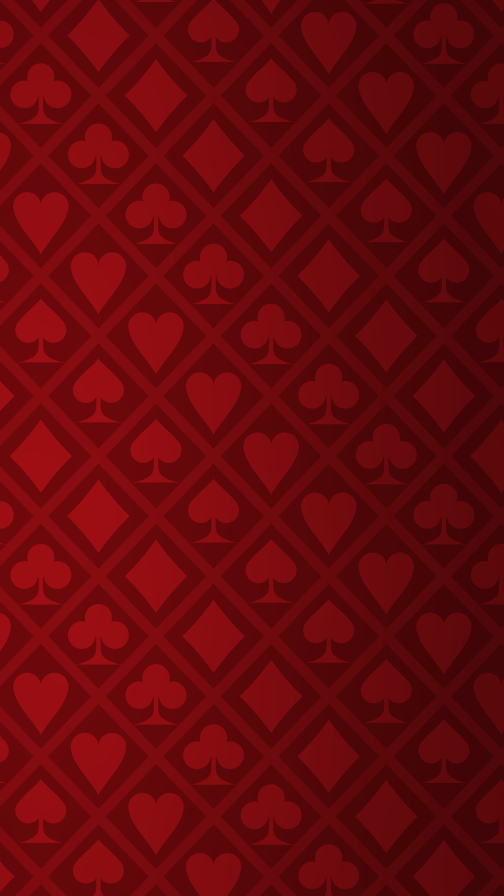
Write a Shadertoy shader that draws this pattern.

```glsl
// Lengths in canvas heights
const vec2 CELL = vec2(0.1285, 0.1341);     // diagonals of one lozenge
const vec2 ORIGIN = vec2(0.0456, 0.491);    // centre of a diamond cell
const float LINE_HALF = 0.0058;

const vec3 FIELD_COLOR = vec3(0.365, 0.028, 0.038);
const vec3 LINE_COLOR = vec3(0.455, 0.040, 0.054);
const vec3 SUIT_COLOR = vec3(0.525, 0.047, 0.064);

const vec2 LIGHT_CENTER = vec2(0.08, 0.42); // in canvas fractions
const float LIGHT_PEAK = 1.18;
const float LIGHT_FALL = 0.50;
const float MOTTLE = 0.025;

// Lengths in cell heights
const vec2 DIAMOND_HALF = vec2(0.26, 0.305);
const float FOOT_HALF = 0.18;
const float STEM_HALF = 0.018;

float circle(vec2 p, vec2 center, float radius) {
    return length(p - center) - radius;
}

// Two round lobes resting on y = 0, tapering down to a point
float pointedLobes(vec2 p, float lobe, float depth) {
    p.x = abs(p.x);
    float t = clamp(1.0 + p.y / depth, 0.0, 1.0);
    float halfWidth = 2.0 * lobe * t * (1.0 + t - t * t);
    float taper = max((p.x - halfWidth) * 0.8, max(p.y, -p.y - depth));
    return min(taper, circle(p, vec2(lobe, 0.0), lobe * 1.02));
}

// Narrow stem flaring into a flat foot
float stem(vec2 p, float bottom, float top) {
    float u = clamp((p.y - bottom) / 0.17, 0.0, 1.0);
    float v = 1.0 - u;
    float flare = FOOT_HALF - STEM_HALF;
    float slope = 4.0 * flare * v * v * v / 0.17;
    float side = abs(p.x) - STEM_HALF - flare * v * v * v * v;
    side /= sqrt(1.0 + slope * slope);
    return max(side, max(bottom - p.y, p.y - top));
}

float diamond(vec2 p) {
    vec2 q = abs(p) / DIAMOND_HALF;
    float pinch = 0.2 * q.x * q.y;
    return (q.x + q.y + pinch - 1.0) * 0.198;
}

float spade(vec2 p) {
    float body = pointedLobes(vec2(p.x, 0.05 - p.y), 0.105, 0.26);
    return min(body, stem(p, -0.22, 0.06));
}

float heart(vec2 p) {
    return pointedLobes(p - vec2(0.0, 0.08), 0.114, 0.40);
}

float club(vec2 p) {
    vec2 m = vec2(abs(p.x), p.y);
    float leaves = min(circle(m, vec2(0.0, 0.155), 0.113),
                       circle(m, vec2(0.138, 0.01), 0.115));
    leaves = min(leaves, circle(m, vec2(0.0, 0.05), 0.06));
    return min(leaves, stem(p, -0.235, 0.05));
}

float suitDistance(vec2 p, float suit) {
    if (suit < 0.5) return diamond(p);
    if (suit < 1.5) return spade(p);
    if (suit < 2.5) return heart(p);
    return club(p);
}

vec2 hashGradient(vec2 p) {
    float angle = 6.2832 * fract(sin(dot(p, vec2(127.1, 311.7))) * 4375.85);
    return vec2(cos(angle), sin(angle));
}

float gradientNoise(vec2 p) {
    vec2 i = floor(p), f = fract(p);
    vec2 w = f * f * f * (f * (f * 6.0 - 15.0) + 10.0);
    vec2 e = vec2(1.0, 0.0);
    float low = mix(dot(hashGradient(i), f),
                    dot(hashGradient(i + e.xy), f - e.xy), w.x);
    float high = mix(dot(hashGradient(i + e.yx), f - e.yx),
                     dot(hashGradient(i + e.xx), f - e.xx), w.x);
    return mix(low, high, w.y);
}

float coverage(float distance, float pixel) {
    return clamp(0.5 - distance / pixel, 0.0, 1.0);
}

void mainImage(out vec4 fragColor, in vec2 fragCoord) {
    vec2 uv = fragCoord / iResolution.xy;
    vec2 pos = fragCoord / iResolution.y;
    float pixel = 1.0 / iResolution.y;

    // Diagonal lattice: each cell is centred on an integer pair
    vec2 q = (pos - ORIGIN) / CELL;
    vec2 diagonal = vec2(q.x + q.y, q.x - q.y);
    vec2 id = round(diagonal);
    vec2 edge = 0.5 - abs(diagonal - id);
    float lineDistance = min(edge.x, edge.y) / length(1.0 / CELL) - LINE_HALF;

    // Suits advance from one diagonal row to the next
    vec2 center = 0.5 * vec2(id.x + id.y, id.x - id.y);
    vec2 local = (q - center) * CELL / CELL.y;
    float shape = suitDistance(local, mod(id.x, 4.0));

    vec3 color = mix(FIELD_COLOR, LINE_COLOR, coverage(lineDistance, pixel));
    color = mix(color, SUIT_COLOR, coverage(shape, pixel / CELL.y));

    // Soft light from the left, with faint mottling
    float reach = length((uv - LIGHT_CENTER) * vec2(1.0, 0.7));
    float light = LIGHT_PEAK - LIGHT_FALL * smoothstep(0.0, 1.0, reach);
    light += MOTTLE * gradientNoise(pos * vec2(14.0, 7.0));
    fragColor = vec4(color * light, 1.0);
}
```
